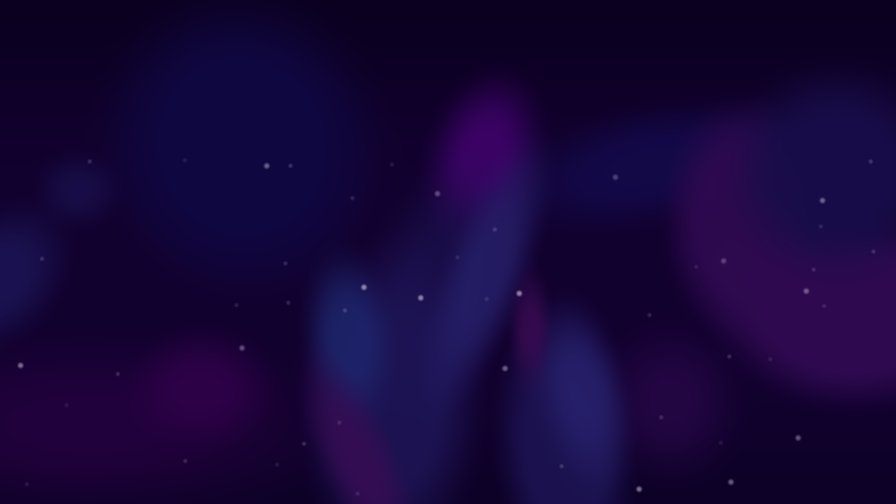
Write a WebGL 1 fragment shader that draws this background.

```glsl
precision highp float;
// Deep violet night sky: soft, tilted elliptical clouds of blue and magenta
// are blended over a dark vertical gradient, then a hashed, jittered grid
// scatters small blurred stars over the lower part of the sky.

#define SKY_TOP vec3(0.042, 0.000, 0.125)
#define SKY_MID vec3(0.068, 0.002, 0.182)
#define SKY_LOW vec3(0.052, 0.002, 0.155)
#define STAR_COLOR vec3(0.82, 0.76, 0.88)
#define STAR_CEILING 0.70
#define BRIGHT_CELL 0.19
#define FAINT_CELL 0.105

uniform vec2 u_resolution;

vec2 hash2(vec2 p) {
  vec3 q = fract(p.xyx * vec3(0.1031, 0.1030, 0.0973));
  q += dot(q, q.yzx + 33.33);
  return fract((q.xx + q.yz) * q.zy);
}

// Coverage of a soft ellipse; tilt leans its vertical axis to the right.
float cloud(vec2 p, vec2 center, vec2 radius, float tilt, float softness) {
  vec2 d = p - center;
  float c = cos(tilt);
  float s = sin(tilt);
  vec2 q = vec2(c * d.x - s * d.y, s * d.x + c * d.y);
  return 1.0 - smoothstep(1.0 - softness, 1.0 + softness, length(q / radius));
}

vec3 skyGradient(float y) {
  vec3 sky = mix(SKY_LOW, SKY_MID, smoothstep(0.0, 0.3, y));
  return mix(sky, SKY_TOP, smoothstep(0.65, 1.0, y));
}

vec3 leftClouds(vec3 col, vec2 p) {
  vec3 navy = vec3(0.060, 0.027, 0.250);
  vec3 indigo = vec3(0.105, 0.080, 0.330);
  vec3 plum = vec3(0.185, 0.002, 0.285);
  col = mix(col, navy, cloud(p, vec2(0.48, 0.71), vec2(0.23, 0.25), -0.3, 0.40));
  col = mix(col, indigo, 0.60 * cloud(p, vec2(0.155, 0.622), vec2(0.058, 0.052), 0.0, 0.80));
  col = mix(col, indigo, 0.90 * cloud(p, vec2(0.00, 0.45), vec2(0.085, 0.12), 0.7, 0.65));
  col = mix(col, plum, 0.55 * cloud(p, vec2(0.18, 0.15), vec2(0.34, 0.12), 0.0, 0.75));
  return mix(col, plum, 0.85 * cloud(p, vec2(0.40, 0.23), vec2(0.105, 0.085), 0.0, 0.65));
}

vec3 rightClouds(vec3 col, vec2 p) {
  vec3 navy = vec3(0.075, 0.035, 0.285);
  vec3 purple = vec3(0.180, 0.035, 0.310);
  vec3 slate = vec3(0.090, 0.050, 0.285);
  col = mix(col, navy, 0.95 * cloud(p, vec2(1.29, 0.67), vec2(0.22, 0.085), -0.2, 0.60));
  col = mix(col, purple, 0.95 * cloud(p, vec2(1.48, 0.56), vec2(0.135, 0.20), 0.0, 0.35));
  col = mix(col, purple, cloud(p, vec2(1.68, 0.385), vec2(0.23, 0.165), 0.1, 0.32));
  col = mix(col, slate, 0.95 * cloud(p, vec2(1.66, 0.66), vec2(0.17, 0.17), 0.0, 0.45));
  return mix(col, purple, 0.60 * cloud(p, vec2(1.33, 0.20), vec2(0.10, 0.11), 0.0, 0.75));
}

vec3 centerClouds(vec3 col, vec2 p) {
  vec3 violet = vec3(0.235, 0.008, 0.400);
  vec3 indigo = vec3(0.115, 0.080, 0.335);
  vec3 periwinkle = vec3(0.155, 0.130, 0.430);
  vec3 azure = vec3(0.115, 0.155, 0.440);
  vec3 mauve = vec3(0.225, 0.045, 0.325);

  // Violet crown and the blue plume sweeping below it.
  col = mix(col, violet, 0.95 * cloud(p, vec2(0.96, 0.69), vec2(0.08, 0.125), 0.3, 0.65));
  col = mix(col, indigo, 0.60 * cloud(p, vec2(0.87, 0.43), vec2(0.11, 0.19), 0.3, 0.60));
  col = mix(col, indigo, 0.90 * cloud(p, vec2(0.78, 0.20), vec2(0.14, 0.25), 0.05, 0.45));
  col = mix(col, periwinkle, 0.75 * cloud(p, vec2(0.965, 0.46), vec2(0.062, 0.21), 0.36, 0.60));
  col = mix(col, azure, 0.75 * cloud(p, vec2(0.69, 0.33), vec2(0.065, 0.13), -0.1, 0.60));
  col = mix(col, mauve, 0.75 * cloud(p, vec2(0.71, 0.09), vec2(0.055, 0.17), -0.42, 0.60));

  // Lower blue flame with a narrow mauve tip.
  col = mix(col, indigo, 0.85 * cloud(p, vec2(1.12, 0.11), vec2(0.11, 0.22), -0.1, 0.40));
  col = mix(col, periwinkle, 0.80 * cloud(p, vec2(1.155, 0.22), vec2(0.065, 0.14), -0.2, 0.65));
  return mix(col, mauve, 0.80 * cloud(p, vec2(1.052, 0.35), vec2(0.030, 0.085), 0.0, 0.70));
}

// One jittered star per occupied cell, kept clear of the cell borders.
float starLayer(vec2 p, float cell, float density, float radius, float seed) {
  vec2 id = floor(p / cell);
  vec2 jitter = hash2(id + seed);
  vec2 traits = hash2(id + seed + 47.0);
  vec2 center = (id + 0.12 + 0.76 * jitter) * cell;
  float shape = 1.0 - smoothstep(0.15 * radius, radius, length(p - center));
  float visible = step(traits.x, density) * step(center.y, STAR_CEILING);
  return shape * visible * mix(0.45, 1.0, traits.y);
}

void main() {
  vec2 p = gl_FragCoord.xy / u_resolution.y;

  vec3 col = skyGradient(p.y);
  col = leftClouds(col, p);
  col = rightClouds(col, p);
  col = centerClouds(col, p);

  float stars = 0.65 * starLayer(p, BRIGHT_CELL, 0.42, 0.0085, 13.0);
  stars += 0.22 * starLayer(p, FAINT_CELL, 0.35, 0.0065, 71.0);
  col = mix(col, STAR_COLOR, min(stars, 1.0));

  gl_FragColor = vec4(col, 1.0);
}
```
